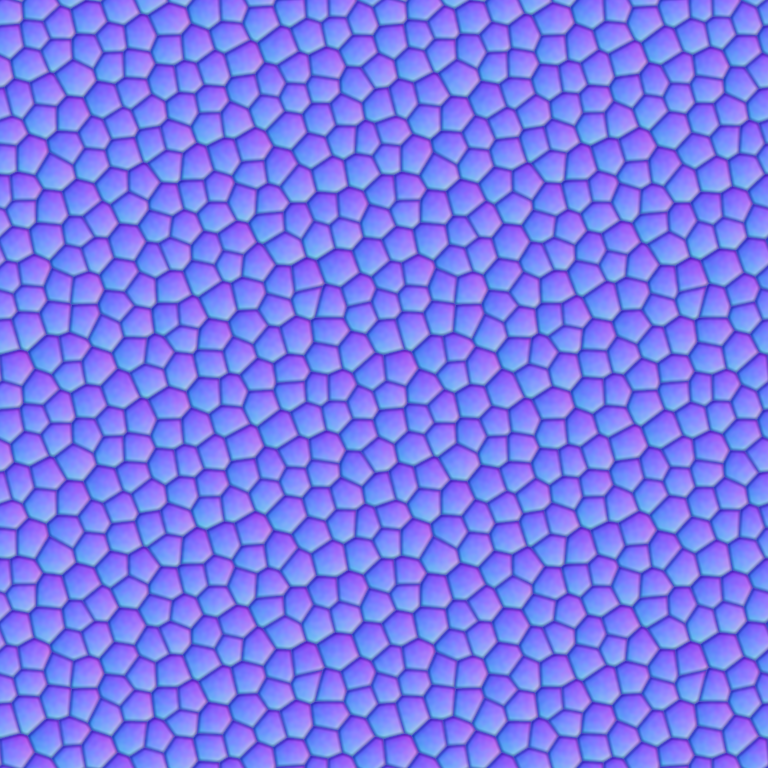
A Shadertoy shader for this texture map:

```glsl
// Tangent-space normal map of small domed scales packed like pebbled leather.
// A tilted hexagonal lattice of jittered seeds gives a tiling Voronoi diagram;
// each cell gets a dome, a soft bevel, a dark groove and gradient-noise grain.

const float TILES        = 2.0;              // tiles across the canvas
const vec2  TILE_RIGHT   = vec2(14.0, -4.0); // lattice steps to the next tile right
const vec2  TILE_UP      = vec2(-3.0, 13.0); // lattice steps to the next tile up
const float JITTER       = 0.44;             // seed scatter, in lattice steps
const float CELL_RADIUS  = 0.0205;           // typical scale radius
const float DOME_SLOPE   = 0.37;             // slope of the dome at its rim
const float BEVEL_SLOPE  = 0.26;             // extra slope at the border
const float BEVEL_WIDTH  = 0.010;
const float GROOVE_WIDTH = 0.0050;
const vec2  BEVEL_AXIS   = vec2(0.7071, -0.7071); // direction of strongest bevel
const vec3  GROOVE_TINT  = vec3(0.60, 0.60, 0.78);
const vec3  FACE_GAIN    = vec3(1.04, 1.04, 1.0);
const float GRAIN_SCALE  = 125.0;
const float GRAIN_SLOPE  = 0.10;

vec2 hash2(vec2 p) {
    vec3 q = fract(p.xyx * vec3(0.1031, 0.1030, 0.0973));
    q += dot(q, q.yzx + 33.33);
    return fract((q.xx + q.yz) * q.zy);
}

float gradientCorner(vec2 cell, vec2 corner, vec2 f) {
    float angle = 6.2832 * hash2(cell + corner).x;
    return dot(vec2(cos(angle), sin(angle)), f - corner);
}

float gradientNoise(vec2 p) {
    vec2 i = floor(p), f = p - i;
    vec2 u = f * f * f * (f * (f * 6.0 - 15.0) + 10.0);
    float low  = mix(gradientCorner(i, vec2(0, 0), f), gradientCorner(i, vec2(1, 0), f), u.x);
    float high = mix(gradientCorner(i, vec2(0, 1), f), gradientCorner(i, vec2(1, 1), f), u.x);
    return mix(low, high, u.y);
}

// Canvas position of the seed of one lattice cell; repeats with every tile.
vec2 seedPosition(vec2 cell) {
    mat2 toTile = inverse(mat2(TILE_RIGHT, TILE_UP));
    vec2 tile = floor(toTile * cell + 0.002);
    vec2 key = round(cell - TILE_RIGHT * tile.x - TILE_UP * tile.y);
    vec2 scatter = JITTER * (hash2(key + 47.0) - 0.5);
    return toTile * (cell + 0.5 + scatter) / TILES;
}

// Surface slope in xy, openness in z: 1 on the face, 0 in the groove.
vec3 scaleSurface(vec2 p, float pixel) {
    vec2 base = floor(mat2(TILE_RIGHT, TILE_UP) * p * TILES);

    // Nearest seed
    vec2 toSeed = vec2(1.0);
    for (int j = -2; j <= 2; j++)
    for (int i = -2; i <= 2; i++) {
        vec2 d = seedPosition(base + vec2(i, j)) - p;
        if (dot(d, d) < dot(toSeed, toSeed)) toSeed = d;
    }

    // Dome, then a bevel and groove along every nearby border
    vec2 slope = -toSeed / CELL_RADIUS * DOME_SLOPE;
    float border = 1.0, open = 1.0;
    for (int j = -2; j <= 2; j++)
    for (int i = -2; i <= 2; i++) {
        vec2 d = seedPosition(base + vec2(i, j)) - p;
        vec2 across = d - toSeed;
        if (dot(across, across) < 1e-7) continue;
        vec2 outward = normalize(across);
        float edge = dot(0.5 * (d + toSeed), outward);
        float facing = dot(outward, BEVEL_AXIS);
        float bevel = 1.0 - smoothstep(0.0, BEVEL_WIDTH, edge);
        slope += outward * BEVEL_SLOPE * facing * facing * bevel;
        open *= smoothstep(-0.5 * pixel, max(GROOVE_WIDTH, pixel), edge);
        border = min(border, edge);
    }

    // Flatten the groove floor so opposite slopes meet smoothly
    slope *= smoothstep(-0.5 * pixel, max(0.002, pixel), border);
    return vec3(slope, open);
}

void mainImage(out vec4 fragColor, in vec2 fragCoord) {
    vec2 uv = fragCoord / iResolution.y;
    vec3 surface = scaleSurface(uv, 1.0 / iResolution.y);

    // Fine grain
    vec2 g = uv * GRAIN_SCALE;
    vec2 slope = surface.xy + GRAIN_SLOPE * vec2(gradientNoise(g), gradientNoise(g + 61.7));

    // Encode with green pointing down, then darken the grooves
    vec3 normal = normalize(vec3(slope.x, -slope.y, 1.0));
    vec3 color = (0.5 + 0.5 * normal) * mix(GROOVE_TINT, FACE_GAIN, surface.z);
    fragColor = vec4(color, 1.0);
}
```
